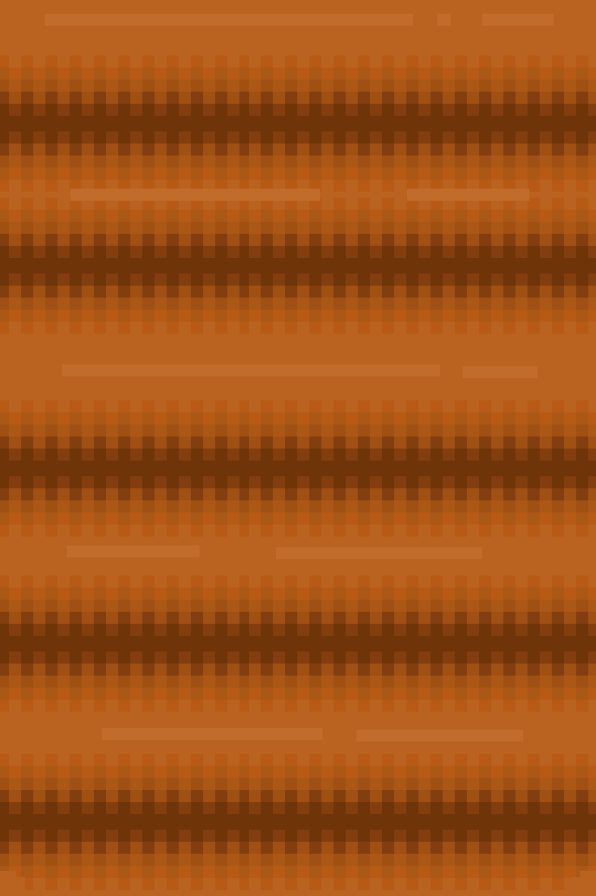
A WebGL 2 fragment shader for this texture:

```glsl
#version 300 es
precision highp float;
// Horizontal wooden slats: five dark grooves shaded in stepped tones, whose
// alternate columns reach one step further out to form a dithered edge.
// Thin pale glints run along the slat between each pair of grooves.
uniform vec2 u_resolution;
out vec4 fragColor;

// Antialiased coverage of a signed inside distance.
float cover(float inside, float pixel) {
    return clamp(inside / pixel + 0.5, 0.0, 1.0);
}

// Horizontal bar from left to right, centred on height y.
float bar(vec2 uv, float left, float right, float y, vec2 pixel) {
    float across = cover(min(uv.x - left, right - uv.x), pixel.x);
    return across * cover(0.0067 - abs(uv.y - y), pixel.y);
}

// Columns that reach further out; one near the middle is cut short.
float longColumns(float x, float pixel) {
    const float period = 0.0407;
    x += 0.0049 * step(0.4173, x);
    float fromCentre = abs(fract((x - 0.0354) / period + 0.25) - 0.5);
    return cover((0.25 - fromCentre) * period, pixel);
}

void main() {
    vec2 pixel = 1.0 / u_resolution;
    vec2 uv = gl_FragCoord.xy * pixel;

    vec3 slatColor = vec3(0.730, 0.385, 0.122);
    vec3 glintColor = vec3(0.755, 0.425, 0.170);
    // Groove tones from the outer rim to the core.
    vec3 tones[5] = vec3[5](
        vec3(0.718, 0.352, 0.086), vec3(0.672, 0.340, 0.086),
        vec3(0.632, 0.312, 0.078), vec3(0.510, 0.245, 0.055),
        vec3(0.435, 0.202, 0.032));
    // Uneven spacing: height of each groove, and of the glint above it.
    vec2 heights[5] = vec2[5](
        vec2(0.862, 0.978), vec2(0.7034, 0.7826), vec2(0.4772, 0.5866),
        vec2(0.2816, 0.3845), vec2(0.0827, 0.181));
    // Left and right ends of the two glints on each slat.
    vec4 spans[5] = vec4[5](
        vec4(0.075, 0.693, 0.809, 0.929), vec4(0.118, 0.537, 0.683, 0.888),
        vec4(0.104, 0.738, 0.776, 0.902), vec4(0.112, 0.335, 0.463, 0.809),
        vec4(0.171, 0.541, 0.598, 0.878));

    // Nearest groove and the glints of every slat.
    float grooveDistance = 1.0;
    float glint = bar(uv, 0.734, 0.756, heights[0].y, pixel);
    for (int i = 0; i < 5; i++) {
        float y = heights[i].y;
        float drop = i < 2 ? 0.0 : 0.002;
        grooveDistance = min(grooveDistance, abs(uv.y - heights[i].x));
        glint = max(glint, bar(uv, spans[i].x, spans[i].y, y, pixel));
        glint = max(glint, bar(uv, spans[i].z, spans[i].w, y - drop, pixel));
    }

    // Layer the tones inward, each one step narrower than the last.
    vec3 color = slatColor;
    float column = longColumns(uv.x, pixel.x);
    const float rowStep = 0.01346;
    for (int k = 0; k < 5; k++) {
        float reach = 0.0087 + float(4 - k) * rowStep;
        float shortRow = cover(reach - grooveDistance, pixel.y);
        float longRow = cover(reach + rowStep - grooveDistance, pixel.y);
        color = mix(color, tones[k], mix(shortRow, longRow, column));
    }

    // Worn, stepped lower corners.
    float side = min(uv.x, 1.0 - uv.x);
    for (int i = 0; i < 2; i++) {
        float width = 0.027 + 0.015 * float(i);
        float top = 0.028 - 0.007 * float(i);
        float worn = cover(width - side, pixel.x) * cover(top - uv.y, pixel.y);
        color = mix(color, slatColor, worn);
    }

    fragColor = vec4(mix(color, glintColor, glint), 1.0);
}
```
